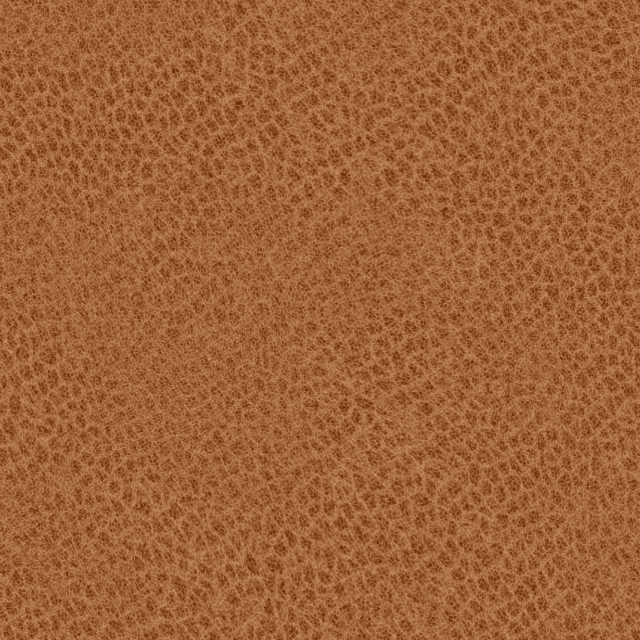
This texture is drawn by a Shadertoy shader. Its source:

```glsl
float hash(vec2 p) {
    return fract(sin(dot(p, vec2(127.1, 311.7))) * 43758.5453);
}

vec2 hash2(vec2 p) {
    return vec2(hash(p), hash(p + 57.3));
}

float noise(vec2 p) {
    vec2 i = floor(p), f = fract(p);
    f = f * f * (3.0 - 2.0 * f);
    return mix(mix(hash(i), hash(i + vec2(1, 0)), f.x),
               mix(hash(i + vec2(0, 1)), hash(i + vec2(1, 1)), f.x), f.y);
}

// Gap between the two nearest cell centres: zero on the creases
float cellGap(vec2 p, float jitter) {
    vec2 cell = floor(p), f = fract(p);
    float nearest = 9.0, second = 9.0;
    for (int y = -1; y <= 1; y++) {
        for (int x = -1; x <= 1; x++) {
            vec2 offset = vec2(x, y);
            vec2 centre = offset + 0.5 + jitter * (hash2(cell + offset) - 0.5);
            float d = length(centre - f);
            second = min(second, max(nearest, d));
            nearest = min(nearest, d);
        }
    }
    return second - nearest;
}

void mainImage(out vec4 fragColor, in vec2 fragCoord) {
    vec2 uv = fragCoord / iResolution.y;

    // Bend the hide, then align x across and y along the slanted creases
    vec2 bent = uv + 0.05 * (vec2(noise(uv * 4.0), noise(uv * 4.0 + 31.0)) - 0.5);
    bent += 0.006 * (vec2(noise(uv * 36.0), noise(uv * 36.0 + 19.0)) - 0.5);
    vec2 hide = vec2(dot(bent, vec2(0.85, 0.53)), dot(bent, vec2(0.53, -0.85)));

    // Broad patches where the pebbles are bold or worn flat
    float patches = 0.65 * noise(uv * 5.0 + 11.0) + 0.35 * noise(uv * 11.0 + 7.0);
    float bold = smoothstep(0.2, 0.7, patches);

    // Pebble creases, finer wrinkles and long folds
    float crease = 1.0 - smoothstep(0.0, 0.5, cellGap(hide * vec2(52.0, 34.0), 0.8));
    float wrinkle = 1.0 - smoothstep(0.0, 0.5, cellGap(hide * vec2(175.0, 140.0) + 40.0, 0.85));
    float fold = 1.0 - abs(2.0 * noise(hide * vec2(26.0, 7.0) + 5.0) - 1.0);
    fold = smoothstep(0.85, 1.0, fold) * noise(uv * 14.0 + 3.0);

    // Fine grain, deeper inside the pebbles than on the creases
    float grain = 0.55 * noise(hide * vec2(300.0, 250.0)) + 0.45 * noise(uv * 430.0 + 9.0);

    float tone = 0.54;
    tone += mix(0.28, 0.48, bold) * (crease - 0.43);
    tone += mix(0.46, 0.34, crease) * (wrinkle - 0.42);
    tone += mix(1.1, 0.65, crease) * (grain - 0.5);
    tone += 0.12 * fold - 0.06 * (patches - 0.5);

    // Sparse pale scuffs and dark pores
    vec2 spot = uv * 90.0;
    float chance = hash(floor(spot) + 81.0);
    float dotMask = 1.0 - smoothstep(0.1, 0.35, length(fract(spot) - 0.5));
    tone += dotMask * (0.4 * step(0.996, chance) - 0.5 * step(chance, 0.002));

    vec3 darkTan = vec3(0.47, 0.23, 0.06);
    vec3 paleTan = vec3(0.72, 0.50, 0.32);
    fragColor = vec4(mix(darkTan, paleTan, clamp(tone, -0.15, 1.15)), 1.0);
}
```
